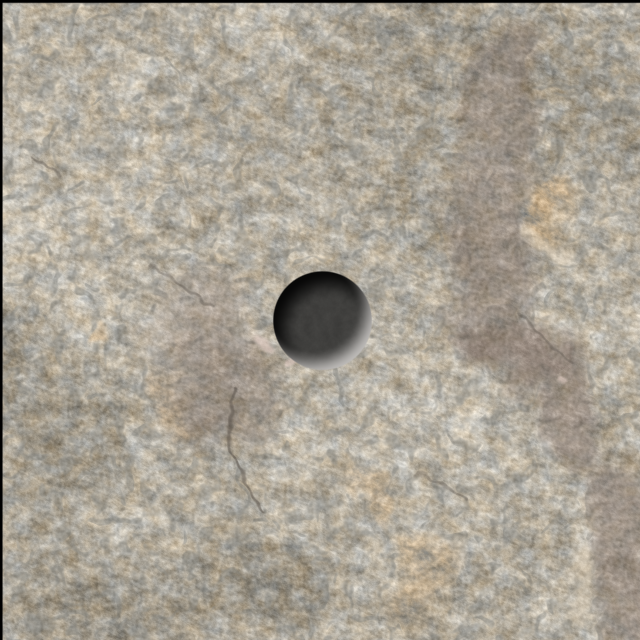
A WebGL 1 fragment shader for this texture:

```glsl
precision highp float;
// Weathered granite slab with mineral stains, fine cracks and one drilled round hole.
uniform vec2 u_resolution;

#define HOLE_CENTER vec2(0.504, 0.499)
#define HOLE_RADIUS 0.0770
#define BORDER vec2(0.0040, 0.0045)
#define STONE vec3(0.712, 0.685, 0.632)
#define STAIN vec3(0.535, 0.480, 0.440)
#define OCHRE vec3(0.760, 0.630, 0.460)
#define GRAIN 0.30
#define RELIEF 0.22
#define MOTTLE 0.16

vec2 gradient(vec2 cell) {
  vec3 h = fract(cell.xyx * vec3(0.1031, 0.1030, 0.0973));
  h += dot(h, h.yzx + 33.33);
  float angle = 6.2832 * fract((h.x + h.y) * h.z);
  return vec2(cos(angle), sin(angle));
}

float noise(vec2 p) {
  vec2 i = floor(p), f = fract(p);
  vec2 u = f * f * f * (f * (f * 6.0 - 15.0) + 10.0);
  vec2 e = vec2(1.0, 0.0);
  return mix(
    mix(dot(gradient(i), f), dot(gradient(i + e), f - e), u.x),
    mix(dot(gradient(i + e.yx), f - e.yx), dot(gradient(i + 1.0), f - 1.0), u.x), u.y);
}

float fbm(vec2 p) {
  float sum = 0.0, amp = 0.5;
  for (int i = 0; i < 5; i++) {
    sum += amp * noise(p);
    p = mat2(1.6, 1.2, -1.2, 1.6) * p + 17.3;
    amp *= 0.62;
  }
  return sum;
}

float segment(vec2 p, vec2 a, vec2 b) {
  vec2 ab = b - a;
  return length(p - a - ab * clamp(dot(p - a, ab) / dot(ab, ab), 0.0, 1.0));
}

// Soft patch around a segment
float patchAt(vec2 p, vec2 a, vec2 b, float radius) {
  return 1.0 - smoothstep(radius * 0.3, radius * 1.35, segment(p, a, b));
}

// Thin dark line with a wobbling course
float crack(vec2 p, vec2 a, vec2 b) {
  return 1.0 - smoothstep(0.0005, 0.0042, segment(p, a, b));
}

// Bed coordinates run along the slanted grain of the rock
float height(vec2 p) {
  vec2 bed = vec2(dot(p, vec2(0.82, -0.57)), dot(p, vec2(0.57, 0.82)));
  return fbm(bed * vec2(23.0, 36.0));
}

vec3 rock(vec2 p) {
  vec2 warp = vec2(noise(p * 13.0), noise(p * 13.0 + 41.0));
  vec2 q = p + 0.045 * warp + 0.018 * vec2(noise(p * 42.0), noise(p * 42.0 + 9.0));
  float h = height(p);
  float slope = h - height(p + vec2(-0.0035, 0.0045));
  float speck = noise(p * 115.0) + 0.7 * noise(p * 190.0 + 7.0);
  float mottle = fbm(q * 7.0 + 3.0);

  // Broad light and dark regions
  float shade = 0.04 * patchAt(q, vec2(0.05, 0.72), vec2(0.16, 0.53), 0.20);
  shade += 0.03 * patchAt(q, vec2(0.52, 0.30), vec2(0.74, 0.30), 0.14);
  shade -= 0.09 * patchAt(q, vec2(0.04, 0.40), vec2(0.12, 0.30), 0.12);
  shade -= 0.08 * patchAt(q, vec2(0.05, 0.02), vec2(0.42, 0.08), 0.09);
  shade -= 0.06 * patchAt(q, vec2(0.70, 0.94), vec2(0.96, 0.82), 0.13);
  shade -= 0.04 * patchAt(q, vec2(0.55, 0.86), vec2(0.66, 0.65), 0.10);
  shade += MOTTLE * mottle + GRAIN * h + RELIEF * slope + 0.075 * speck;
  vec3 color = STONE + shade;
  color += vec3(0.05, 0.008, -0.05) * (noise(p * 31.0 + 5.0) + 0.5 * noise(p * 85.0));

  // Blue-grey mineral flecks
  float fleck = smoothstep(0.10, 0.42, noise(q * 46.0 + 23.0) + 0.5 * h);
  color = mix(color, vec3(0.51, 0.51, 0.49) + 0.1 * speck, 0.48 * fleck);

  // Brown stains
  float stain = patchAt(q, vec2(0.32, 0.48), vec2(0.34, 0.38), 0.095) * 0.60;
  stain = max(stain, 0.60 * patchAt(q, vec2(0.79, 0.91), vec2(0.77, 0.69), 0.060));
  stain = max(stain, 0.65 * patchAt(q, vec2(0.76, 0.68), vec2(0.77, 0.50), 0.070));
  stain = max(stain, 0.95 * patchAt(q, vec2(0.76, 0.46), vec2(0.85, 0.44), 0.055));
  stain = max(stain, 0.75 * patchAt(q, vec2(0.87, 0.43), vec2(0.90, 0.30), 0.045));
  stain = max(stain, 0.70 * patchAt(q, vec2(0.96, 0.25), vec2(0.99, 0.03), 0.055));
  color = mix(color, STAIN + 0.75 * shade, stain * clamp(0.85 + 1.2 * h, 0.0, 1.0));

  // Ochre deposits and pale crust
  float ochre = patchAt(q, vec2(0.86, 0.71), vec2(0.85, 0.64), 0.035);
  ochre = max(ochre, 0.7 * patchAt(q, vec2(0.66, 0.14), vec2(0.65, 0.06), 0.045));
  ochre = max(ochre, 0.7 * patchAt(q, vec2(0.55, 0.26), vec2(0.60, 0.21), 0.025));
  ochre = max(ochre, 0.6 * patchAt(q, vec2(0.25, 0.40), vec2(0.28, 0.34), 0.022));
  ochre = max(ochre, 0.8 * patchAt(q, vec2(0.145, 0.475), vec2(0.165, 0.47), 0.014));
  color = mix(color, OCHRE + shade, 0.65 * ochre * clamp(0.7 + 2.0 * h, 0.0, 1.0));
  float crust = patchAt(q, vec2(0.82, 0.63), vec2(0.87, 0.61), 0.017);
  crust = max(crust, patchAt(q, vec2(0.91, 0.13), vec2(0.90, 0.03), 0.020));
  color = mix(color, vec3(0.84, 0.79, 0.71) + 0.6 * shade, 0.6 * crust);

  // Cracks and loose chips
  vec2 c = p + 0.010 * warp + 0.006 * noise(p * 55.0);
  float line = max(crack(c, vec2(0.368, 0.39), vec2(0.362, 0.29)), crack(c, vec2(0.362, 0.29), vec2(0.41, 0.20)));
  line = max(line, 0.7 * crack(c, vec2(0.24, 0.585), vec2(0.33, 0.52)));
  line = max(line, 0.7 * crack(c, vec2(0.65, 0.26), vec2(0.73, 0.22)));
  line = max(line, 0.7 * crack(c, vec2(0.81, 0.51), vec2(0.89, 0.43)));
  line = max(line, 0.8 * crack(c, vec2(0.05, 0.755), vec2(0.095, 0.73)));
  color = mix(color, vec3(0.36, 0.33, 0.30), 0.55 * line);
  float chip = patchAt(c, vec2(0.404, 0.470), vec2(0.418, 0.452), 0.010);
  chip = max(chip, patchAt(c, vec2(0.448, 0.428), vec2(0.457, 0.433), 0.006));
  chip = max(chip, patchAt(c, vec2(0.875, 0.405), vec2(0.879, 0.402), 0.006));
  return mix(color, vec3(0.83, 0.76, 0.72) + 0.3 * shade, 0.8 * chip);
}

// Shadowed upper-left wall, dull floor and lit lower-right wall
vec3 bore(vec2 q) {
  float shadow = smoothstep(0.62, 1.20, length(q - vec2(0.15, -0.20)));
  float lit = smoothstep(0.84, 1.34, length(q - vec2(-0.20, 0.25)));
  float value = mix(0.25 + 0.05 * fbm(q * 5.0), 0.03, shadow);
  return mix(vec3(value, value * 0.99, value * 0.96), vec3(0.74, 0.73, 0.72), lit);
}

void main() {
  vec2 p = gl_FragCoord.xy / u_resolution;
  float pixel = 1.0 / min(u_resolution.x, u_resolution.y);
  vec2 q = (p - HOLE_CENTER) / HOLE_RADIUS;
  float rim = (length(q) - 1.0) * HOLE_RADIUS;
  vec3 color = mix(bore(q), rock(p), smoothstep(-pixel, pixel, rim));

  // Black edge along the left and top
  vec2 inside = smoothstep(BORDER - pixel, BORDER + pixel, vec2(p.x, 1.0 - p.y));
  gl_FragColor = vec4(clamp(color, 0.0, 1.0) * inside.x * inside.y, 1.0);
}
```
